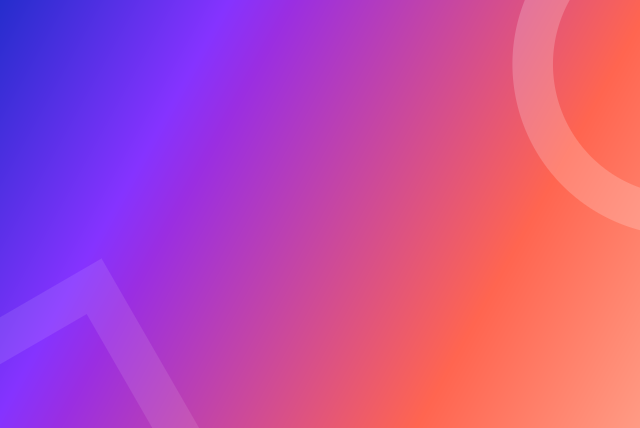
Write a WebGL 1 fragment shader that draws this background.

```glsl
precision highp float;
// Diagonal gradient from deep blue through violet and magenta to coral,
// overlaid with a translucent ring and the corner of a tilted square frame.
// Gradient stops are chained mixes; the shapes are distance-based bands.

uniform vec2 u_resolution;

const vec3 BLUE   = vec3(0.145, 0.175, 0.800);
const vec3 VIOLET = vec3(0.522, 0.200, 1.000);
const vec3 PURPLE = vec3(0.605, 0.180, 0.885);
const vec3 CORAL  = vec3(1.000, 0.396, 0.314);
const vec3 PEACH  = vec3(1.000, 0.608, 0.520);

const float ASPECT = 1.5;
const float BAND_WIDTH = 0.095;

vec2 direction(float degreesUp) {
  float a = radians(degreesUp);
  return vec2(cos(a), sin(a));
}

float ramp(float start, float end, float t) {
  return clamp((t - start) / (end - start), 0.0, 1.0);
}

// Piecewise linear colour along the gradient axis
vec3 gradient(float t) {
  vec3 color = mix(BLUE, VIOLET, ramp(0.0, 0.470, t));
  color = mix(color, PURPLE, ramp(0.470, 0.603, t));
  color = mix(color, CORAL, ramp(0.603, 1.338, t));
  return mix(color, PEACH, ramp(1.338, 1.797, t));
}

// Coverage of a band reaching from the outline (depth 0) inward
float band(float depth, float width, float pixel) {
  float distanceOut = abs(depth - 0.5 * width) - 0.5 * width;
  return clamp(0.5 - distanceOut / pixel, 0.0, 1.0);
}

float ringDepth(vec2 p, vec2 center, float radius) {
  return radius - length(p - center);
}

// Depth inside a right-angled corner whose sides leave along two directions
float cornerDepth(vec2 p, vec2 corner, float degreesUp) {
  vec2 q = p - corner;
  return min(dot(q, direction(degreesUp)), dot(q, direction(degreesUp - 90.0)));
}

void main() {
  vec2 p = gl_FragCoord.xy / u_resolution * vec2(ASPECT, 1.0);
  float pixel = 1.0 / u_resolution.y;

  // Background, measured from the upper left corner
  vec3 color = gradient(dot(p - vec2(0.0, 1.0), direction(-29.0)));

  // Translucent white shapes
  float ring = band(ringDepth(p, vec2(1.602, 0.850), 0.401), BAND_WIDTH, pixel);
  float frame = band(cornerDepth(p, vec2(0.238, 0.396), -60.0), BAND_WIDTH, pixel);
  color = mix(color, vec3(1.0), 0.20 * ring);
  color = mix(color, vec3(1.0), 0.10 * frame);

  gl_FragColor = vec4(color, 1.0);
}
```
